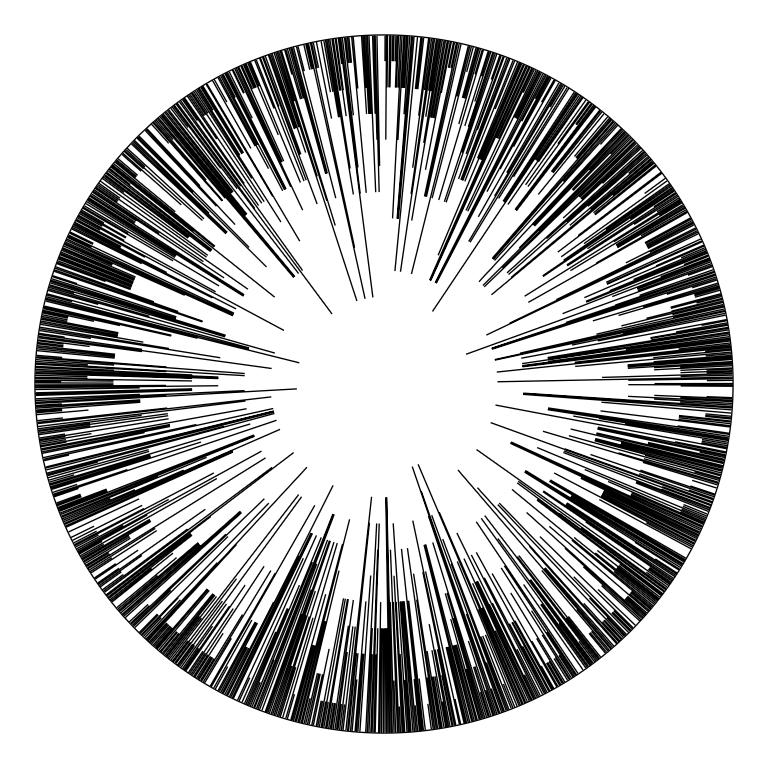
Write a three.js fragment shader that draws this background.

```glsl
varying vec2 vUv;

const float TAU = 6.28319;
const float RAY_COUNT = 1400.0;
const float RIM_RADIUS = 0.4545;
const float HALF_STROKE = 0.00088;

float hash(float n) {
  return fract(sin(n * 12.9898 + 4.137) * 43758.5);
}

// Share of a pixel-wide interval covered by a stroke at this distance
float strokeCoverage(float distanceToLine, float pixel) {
  float high = min(distanceToLine + HALF_STROKE, 0.5 * pixel);
  float low = max(distanceToLine - HALF_STROKE, -0.5 * pixel);
  return clamp((high - low) / pixel, 0.0, 1.0);
}

// Inner end of a ray, snapped to evenly spaced rings
float rayStart(float ray) {
  float cluster = floor(ray / 3.0);
  float key = hash(cluster + 0.5) < 0.35 ? cluster + 0.3 : ray;
  float angle = ray / RAY_COUNT * TAU;
  float bias = 0.54 + 0.05 * cos(4.0 * angle);
  float ring = floor(11.0 * pow(hash(key), bias));
  return RIM_RADIUS * (0.25 + 0.075 * ring);
}

void main() {
  vec2 p = vUv - 0.5;
  float radius = length(p);
  float pixel = max(fwidth(vUv.x), 0.0001);
  float slot = (atan(p.y, p.x) / TAU + 0.5) * RAY_COUNT;
  float ink = 0.0;

  // Radial strokes from nearby angular slots
  for (int i = -4; i <= 4; i++) {
    float index = floor(slot) + float(i);
    float ray = mod(index + 0.5 * RAY_COUNT, RAY_COUNT);
    float center = index + 0.5 + 0.5 * (hash(ray + 0.71) - 0.5);
    float across = (slot - center) * TAU / RAY_COUNT * radius;
    float along = clamp((radius - rayStart(ray)) / pixel + 0.5, 0.0, 1.0);
    ink += strokeCoverage(across, pixel) * along;
  }

  // Clip at the rim, then outline it
  ink = min(ink, 1.0) * clamp((RIM_RADIUS - radius) / pixel + 0.5, 0.0, 1.0);
  ink = max(ink, strokeCoverage(radius - RIM_RADIUS, pixel));

  gl_FragColor = vec4(vec3(1.0 - ink), 1.0);
}
```
